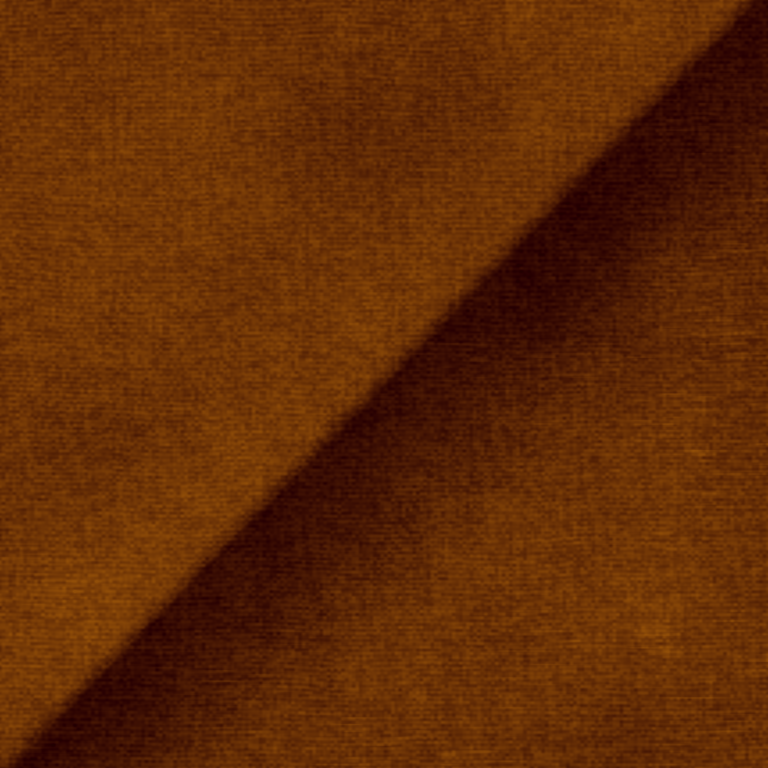
Write a three.js fragment shader that draws this texture.

```glsl
// Folded velvet: a lit upper-left panel overlaps a lower-right panel along a diagonal.
// A distance to the fold shapes its shadow; stretched value noise weaves ribs, slubs
// and worn patches, and one tone value blends the dark and bright dyes.
#define DARK_DYE vec3(0.19, 0.025, 0.008)
#define BRIGHT_DYE vec3(0.48, 0.24, 0.025)
#define FOLD_SLOPE 1.03
#define FOLD_OFFSET -0.016
#define FOLD_SOFTNESS 0.004
#define RIB_COUNT 150.0
#define RIB_DEPTH 0.055
#define GRAIN_DEPTH 0.56
#define SLUB_DEPTH 0.26
#define PATCH_DEPTH 0.32

varying vec2 vUv;

float hash(vec2 p) {
  return fract(sin(dot(p, vec2(127.1, 311.7))) * 43758.5453);
}

float noise(vec2 p) {
  vec2 cell = floor(p);
  vec2 f = fract(p);
  f = f * f * (3.0 - 2.0 * f);
  float low = mix(hash(cell), hash(cell + vec2(1.0, 0.0)), f.x);
  float high = mix(hash(cell + vec2(0.0, 1.0)), hash(cell + vec2(1.0, 1.0)), f.x);
  return mix(low, high, f.y);
}

float fbm(vec2 p) {
  float sum = 0.0;
  float gain = 0.5;
  for (int i = 0; i < 5; i++) {
    sum += gain * noise(p);
    p = mat2(1.6, 1.2, -1.2, 1.6) * p + 7.3;
    gain *= 0.5;
  }
  return sum / 0.96875;
}

// Soft round area, 1 at its centre
float spot(vec2 uv, vec2 centre, vec2 radius) {
  vec2 q = (uv - centre) / radius;
  return exp(-dot(q, q));
}

// Positive below the fold, negative on the upper panel
float foldDistance(vec2 uv) {
  float wobble = 0.004 * (noise(vec2(uv.x * 9.0, 4.0)) - 0.5);
  return (FOLD_SLOPE * uv.x + FOLD_OFFSET + wobble - uv.y)
       / length(vec2(FOLD_SLOPE, 1.0));
}

// Broad light on the upper panel: lit roll beside the fold, dim worn areas
float upperTone(vec2 uv, float d) {
  float tone = 0.80;
  tone += 0.13 * exp(-pow((d + 0.07) / 0.07, 2.0));
  tone += 0.10 * spot(uv, vec2(0.06, 0.62), vec2(0.10, 0.16));
  tone += 0.10 * spot(uv, vec2(0.10, 0.20), vec2(0.16, 0.12));
  tone += 0.06 * spot(uv, vec2(0.27, 0.92), vec2(0.10, 0.10));
  tone -= 0.10 * spot(uv, vec2(0.50, 0.84), vec2(0.14, 0.12));
  tone -= 0.10 * spot(uv, vec2(0.13, 0.44), vec2(0.11, 0.07));
  tone -= 0.08 * spot(uv, vec2(0.02, 0.98), vec2(0.10, 0.07));
  return tone - 0.65 * smoothstep(-0.024, 0.006, d);
}

// Broad light on the lower panel: a shadow that widens towards the top right
float lowerTone(vec2 uv, float d) {
  float reach = 0.16 + 0.17 * uv.x;
  float ragged = 0.08 * (fbm(uv * 8.0 + 3.0) - 0.5);
  float lit = smoothstep(0.04, 1.0, (d + ragged) / reach);
  float tone = mix(0.04, 0.74, lit);
  tone += 0.07 * spot(uv, vec2(0.90, 0.22), vec2(0.22, 0.18));
  tone += 0.06 * spot(uv, vec2(0.52, 0.12), vec2(0.14, 0.10));
  tone -= 0.10 * spot(uv, vec2(0.88, 0.53), vec2(0.10, 0.05));
  return tone - 0.08 * spot(uv, vec2(0.82, 0.04), vec2(0.10, 0.06));
}

// Sparse bright threads drawn out along the weft
float slubs(vec2 uv) {
  float fine = noise(vec2(uv.x * 24.0, uv.y * 230.0));
  float wide = noise(vec2(uv.x * 13.0 + 20.0, uv.y * 150.0));
  float cluster = smoothstep(0.35, 0.7, fbm(uv * vec2(4.0, 8.0) + 11.0));
  return (smoothstep(0.62, 1.0, fine) + 0.5 * smoothstep(0.65, 1.0, wide)) * cluster;
}

void main() {
  vec2 uv = vUv;
  float d = foldDistance(uv);
  float below = smoothstep(-FOLD_SOFTNESS, FOLD_SOFTNESS, d);
  float tone = mix(upperTone(uv, d), lowerTone(uv, d), below);

  // Worn patches, mottled pile and faint upright streaks
  float patches = fbm(uv * vec2(7.0, 5.0)) - 0.5;
  float mottle = fbm(uv * vec2(42.0, 48.0) + 5.0) - 0.5;
  float streaks = noise(uv * vec2(38.0, 7.0)) - 0.5;
  float cloth = PATCH_DEPTH * patches + 0.16 * mottle + 0.07 * streaks;

  // Weft ribs, crossing warp threads and short pile
  float bend = 1.2 * noise(uv * vec2(9.0, 5.0));
  float ribs = sin(6.28318 * (uv.y * RIB_COUNT + bend)) * (0.4 + 1.2 * noise(uv * 60.0));
  float warp = noise(uv * vec2(230.0, 45.0)) - 0.5;
  float weft = noise(uv * vec2(50.0, 240.0) + 9.0) - 0.5;
  float pile = noise(uv * vec2(215.0, 235.0)) - 0.5;
  cloth += RIB_DEPTH * ribs + GRAIN_DEPTH * (0.7 * pile + 0.25 * warp + 0.35 * weft);
  cloth += SLUB_DEPTH * slubs(uv) * mix(0.45, 1.0, below);

  // Deep shadow mutes the weave a little
  tone += cloth * mix(0.7, 1.0, smoothstep(0.0, 0.5, tone));
  vec3 color = mix(DARK_DYE, BRIGHT_DYE, clamp(tone, -0.2, 1.3));
  gl_FragColor = vec4(max(color, 0.0), 1.0);
}
```
